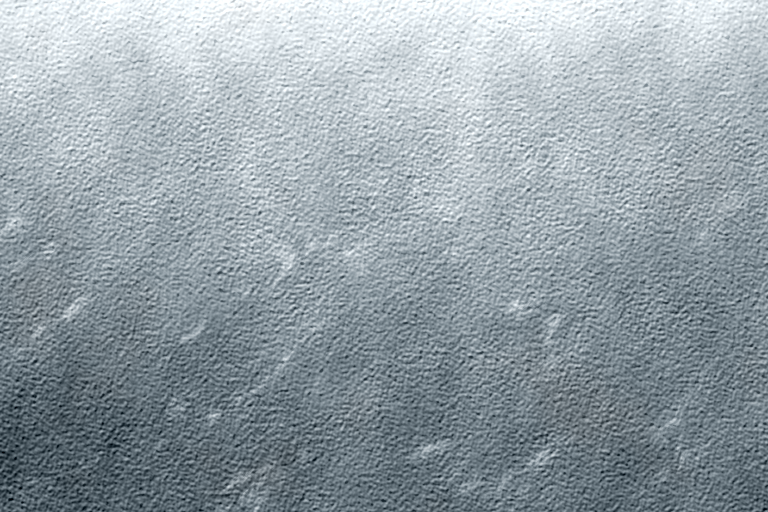
A Shadertoy shader for this texture:

```glsl
// Rough plastered wall: pale at the top, slate grey below, fine raised grain and chalky diagonal scuffs.
#define GRAIN_SCALE 122.0
#define GRAIN_RELIEF 0.25
#define PIT_DEPTH 0.13
#define BLOTCH_GAIN 0.085
#define SCUFF_GAIN 0.24
#define BRUSH_GAIN 0.10
#define SHADE_BOTTOM 0.425
#define SHADE_RISE 0.475
#define COOL_TINT vec3(-0.046, 0.004, 0.034)

// Unit gradient direction for a lattice cell
vec2 cellGradient(vec2 cell) {
    uvec2 k = uvec2(ivec2(cell)) * uvec2(73856u, 19349u) + 977u;
    uint h = (k.x ^ (k.y << 7)) * 26699u;
    h = (h ^ (h >> 15)) * 48271u;
    h = (h ^ (h >> 13)) * 69621u;
    h ^= h >> 16;
    float angle = float(h & 65535u) * 6.28318 / 65536.0;
    return vec2(cos(angle), sin(angle));
}

// Gradient noise, about -0.7 to 0.7
float gradientNoise(vec2 p) {
    vec2 cell = floor(p), f = p - cell;
    vec2 u = f * f * f * (f * (f * 6.0 - 15.0) + 10.0);
    float a = dot(cellGradient(cell), f);
    float b = dot(cellGradient(cell + vec2(1, 0)), f - vec2(1, 0));
    float c = dot(cellGradient(cell + vec2(0, 1)), f - vec2(0, 1));
    float d = dot(cellGradient(cell + vec2(1, 1)), f - vec2(1, 1));
    return mix(mix(a, b, u.x), mix(c, d, u.x), u.y);
}

float fbm(vec2 p) {
    float sum = 0.0, gain = 1.0;
    for (int i = 0; i < 4; i++) {
        sum += gain * gradientNoise(p);
        p = mat2(1.6, 1.2, -1.2, 1.6) * p + 17.3;
        gain *= 0.55;
    }
    return sum;
}

// Height of the plaster grain: two turned layers of round bumps
float grainHeight(vec2 p) {
    vec2 q = p * GRAIN_SCALE;
    vec2 turned = mat2(0.8, 0.6, -0.6, 0.8) * q;
    return gradientNoise(q * vec2(0.85, 1.0)) + 0.8 * gradientNoise(turned * 1.25 + 31.7);
}

// Broken chalky marks rising to the right
float scuffs(vec2 p) {
    vec2 w = p + 0.035 * vec2(fbm(p * 5.0 + 8.0), fbm(p * 5.0 + 60.0));
    vec2 q = vec2(dot(w, vec2(0.68, 0.73)), dot(w, vec2(-0.73, 0.68)));
    float ridge = 1.0 - smoothstep(0.0, 0.17, abs(gradientNoise(q * vec2(3.0, 11.0) + 3.0)));
    float patches = smoothstep(-0.02, 0.4, fbm(q * vec2(3.5, 6.0) + 23.0));
    float broken = smoothstep(-0.3, 0.45, fbm(q * vec2(18.0, 45.0)));
    return ridge * patches * broken;
}

void mainImage(out vec4 fragColor, in vec2 fragCoord) {
    vec2 p = fragCoord / iResolution.y;
    float x = fragCoord.x / iResolution.x, y = p.y;

    // Broad light: falls off downwards, darker in the lower left and at the right
    float shade = SHADE_BOTTOM + SHADE_RISE * y * (0.50 + 0.50 * y);
    shade -= 0.09 * (1.0 - smoothstep(0.0, 0.5, length(vec2(x, (y - 0.12) * 0.8))));
    shade -= 0.05 * smoothstep(0.7, 1.0, x) * smoothstep(0.1, 0.5, y);
    shade += 0.045 * exp(-10.0 * (x - 0.52) * (x - 0.52)) * smoothstep(0.1, 0.6, y);
    shade += 0.05 * smoothstep(0.85, 1.0, y);

    // Cloudy stains, some drawn out vertically, some along the scuffs
    vec2 slant = vec2(dot(p, vec2(0.7, 0.71)), dot(p, vec2(-0.71, 0.7)));
    float stains = 0.6 * fbm(p * vec2(7.0, 3.2) + 12.0) + 0.7 * fbm(slant * vec2(3.0, 8.0) + 71.0);
    shade += BLOTCH_GAIN * stains;
    shade += 0.05 * fbm(p * vec2(20.0, 15.0) + 90.0);

    // Chalk marks in the lower part
    shade += SCUFF_GAIN * scuffs(p) * (1.0 - smoothstep(0.4, 0.85, y));

    // Grain lit from above, softer where the wall is brightest
    float relief = grainHeight(p) - grainHeight(p + vec2(-0.2, 0.45) / GRAIN_SCALE);
    float patchiness = 0.95 + 0.4 * gradientNoise(p * 9.0 + 50.0);
    shade += GRAIN_RELIEF * relief * patchiness * mix(1.0, 0.55, smoothstep(0.65, 1.0, y));

    // Small shadowed pits between the bumps
    float pits = smoothstep(0.25, 0.65, gradientNoise(p * vec2(82.0, 104.0) + 19.0) - 0.3 * relief);
    shade -= PIT_DEPTH * pits;

    // Brushed lines falling to the right in the dark corner
    vec2 brush = vec2(dot(p, vec2(0.82, -0.57)), dot(p, vec2(0.57, 0.82)));
    float corner = 1.0 - smoothstep(0.1, 0.55, length(p * vec2(0.9, 1.3)));
    shade += BRUSH_GAIN * corner * gradientNoise(brush * vec2(26.0, 105.0));

    // Cool slate tint, slightly weaker in warm stains and near white
    float warmth = smoothstep(0.1, 0.8, fbm(p * 3.2 + 130.0));
    float tint = (1.0 - 0.25 * warmth) * mix(1.08, 0.6, smoothstep(0.5, 0.95, shade));
    vec3 color = vec3(shade) + COOL_TINT * tint;
    fragColor = vec4(clamp(color, 0.0, 1.0), 1.0);
}
```
